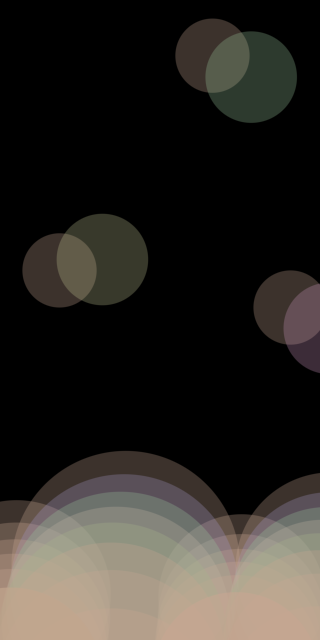
This background is drawn by a Shadertoy shader. Its source:

```glsl
// Translucent discs on black: three overlapping pairs float above four
// clusters of sinking rings that build up to peach along the lower edge.
// Every disc is a distance function blended in order with low alpha.

const vec3 PEACH = vec3(0.78, 0.65, 0.57);
const vec3 GREEN = vec3(0.59, 0.757, 0.60);
const vec3 OLIVE = vec3(0.735, 0.745, 0.56);
const vec3 MAUVE = vec3(0.78, 0.575, 0.73);
const vec3 LAVENDER = vec3(0.63, 0.585, 0.77);

// Blend one soft-edged disc over the colour so far.
void disc(inout vec3 color, vec2 p, vec2 center, float radius, vec3 tint, float alpha) {
    float pixel = 1.0 / iResolution.x;
    float coverage = smoothstep(0.75, -0.75, (length(p - center) - radius) / pixel);
    color = mix(color, tint, alpha * coverage);
}

// A small peach disc with a larger tinted one beside it.
void pair(inout vec3 color, vec2 p, vec2 center, vec2 offset, vec3 tint) {
    disc(color, p, center, 0.116, PEACH, 0.3);
    disc(color, p, center + offset, 0.143, tint, 0.3);
}

// Displacement of ring number n from the first ring of its cluster.
vec2 ringShift(float n) {
    float drop = n * (0.0855 + n * (-0.01432 + n * 0.001736));
    return -vec2(0.047 * smoothstep(0.0, 5.0, n), drop);
}

vec3 ringTint(int n) {
    if (n == 1) return LAVENDER;
    if (n == 2) return GREEN;
    if (n == 3) return vec3(0.75, 0.70, 0.63);
    if (n == 4) return vec3(0.65, 0.70, 0.54);
    return PEACH;
}

void mainImage(out vec4 fragColor, in vec2 fragCoord) {
    // Canvas width is one unit.
    vec2 p = fragCoord / iResolution.x;
    vec3 color = vec3(0.0);

    // Floating pairs
    pair(color, p, vec2(0.664, 1.826), vec2(0.121, -0.067), GREEN);
    pair(color, p, vec2(0.186, 1.155), vec2(0.134, 0.034), OLIVE);
    pair(color, p, vec2(0.908, 1.039), vec2(0.121, -0.065), MAUVE);

    // Ring clusters, interleaved layer by layer
    for (int n = 0; n < 8; n++) {
        vec2 shift = ringShift(float(n));
        vec3 tint = ringTint(n);
        if (n < 6) {
            float alpha = n == 5 ? 0.6 : 0.3;
            vec2 drift = vec2(0.35, 0.85) * shift;
            disc(color, p, vec2(0.755, 0.133) + drift, 0.26, PEACH, alpha);
            if (n < 5)
                disc(color, p, vec2(0.052, 0.143) + vec2(0.4, 0.96) * shift, 0.294, PEACH, 0.3);
        }
        disc(color, p, vec2(1.036, 0.224) + 0.85 * shift, 0.30, tint, 0.3);
        disc(color, p, vec2(0.393, 0.234) + shift, 0.357, tint, 0.3);
    }

    // Dense disc in the lower left corner
    disc(color, p, vec2(0.034, -0.125), 0.289, vec3(0.76, 0.65, 0.555), 0.7);

    fragColor = vec4(color, 1.0);
}
```
